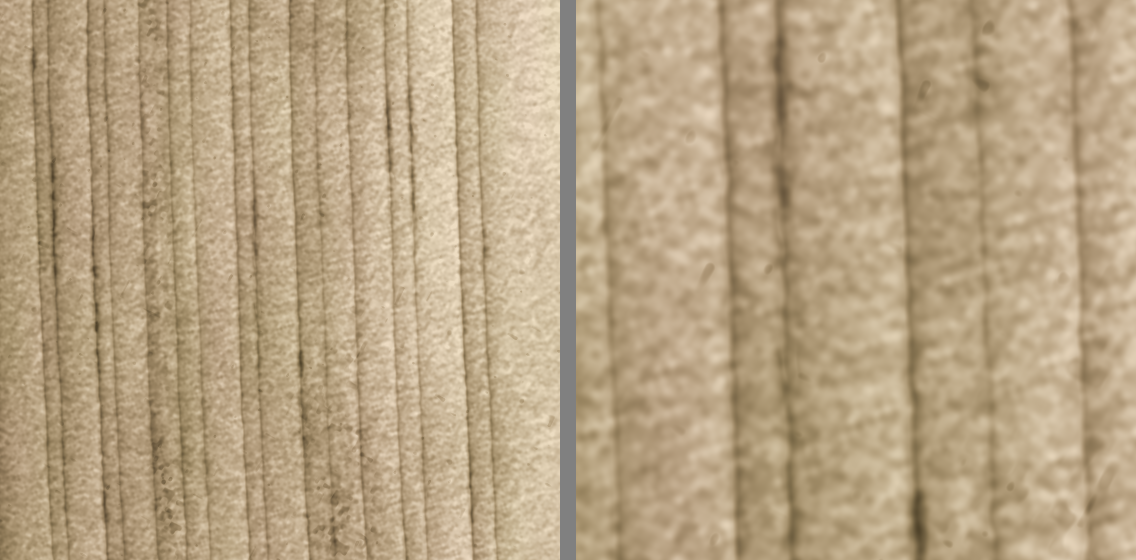
Left, the full canvas; right, a detail of the centre.
Write a three.js fragment shader that draws this texture.

```glsl
// Weathered tan surface with long, slightly leaning grooves that split it into
// uneven rounded bands. A loop accumulates the band edges; embossed noise adds
// the fibrous grain, wrinkles the smooth right side and spots the dirt.

varying vec2 vUv;

float hash(vec2 p) {
  return fract(sin(dot(p, vec2(127.1, 311.7))) * 43758.5453);
}

float noise(vec2 p) {
  vec2 i = floor(p);
  vec2 f = fract(p);
  f = f * f * (3.0 - 2.0 * f);
  return mix(mix(hash(i), hash(i + vec2(1.0, 0.0)), f.x),
             mix(hash(i + vec2(0.0, 1.0)), hash(i + vec2(1.0, 1.0)), f.x), f.y);
}

// Slope of the noise towards the light, centred on zero
float emboss(vec2 p) {
  return noise(p) - noise(p + vec2(0.45, -0.5));
}

float bump(float x, float center, float width) {
  float d = (x - center) / width;
  return exp(-d * d);
}

void main() {
  // Grooves lean to the right as they go down
  float down = 1.0 - vUv.y;
  float s = vUv.x - 0.036 * pow(max(down, 0.0), 1.4);
  s += 0.004 * (noise(vec2(s * 9.0, vUv.y * 7.0)) - 0.5);
  s += 0.0025 * (noise(vUv * vec2(60.0, 75.0)) - 0.5);

  // Bands: thin dark line, soft shadow to its right, pale lip to its left
  float edge = 0.0;
  float line = 0.0;
  float shadow = 0.0;
  float lip = 0.0;
  float stain = 0.0;
  float bandTone = 0.5;
  for (int i = 0; i < 16; i++) {
    float k = float(i);
    edge += 0.046 + 0.001 * k + 0.022 * cos(2.618 * (k - 2.0));
    float d = s - edge;
    float right = smoothstep(-0.0025, 0.0025, d);
    float wear = noise(vec2(k * 5.7 + 3.0, vUv.y * 9.0));
    float crumble = noise(vec2(k * 7.3, vUv.y * 60.0));
    float depth = 0.62 + 0.38 * hash(vec2(k, 4.0));
    line += bump(d, 0.0, 0.003 + 0.0025 * wear) * depth * (0.5 + 0.45 * wear + 0.35 * crumble);
    shadow += right * exp(-max(d, 0.0) / 0.016) * depth;
    lip += (1.0 - right) * exp(min(d, 0.0) / 0.012) * (0.5 + noise(vec2(k * 3.1, vUv.y * 45.0)));
    stain += bump(d, 0.002, 0.006) * smoothstep(0.6, 0.85, wear) * step(0.75, depth);
    bandTone = mix(bandTone, hash(vec2(k, 9.0)), right);
  }

  // Rotated domain keeps the grain off the canvas axes
  vec2 grainUv = mat2(0.88, 0.47, -0.47, 0.88) * vUv;
  float grain = 0.38 * emboss(grainUv * 125.0)
              + 0.26 * (noise(grainUv * vec2(75.0, 62.0)) - 0.5)
              + 0.34 * (noise(grainUv * 190.0 + 20.0) - 0.5);
  float clouds = noise(vUv * vec2(9.0, 5.0) + 3.0) - 0.5;

  // Wavy wrinkles over the smooth right side
  float smoothSide = smoothstep(0.83, 0.95, s);
  vec2 bend = vec2(noise(vUv * 30.0), noise(vUv * 30.0 + 50.0));
  float wrinkles = emboss(vUv * vec2(46.0, 78.0) + 2.4 * bend);

  // Dirt gathers in one narrow strip and towards the bottom centre
  float strip = bump(s, 0.268, 0.028);
  float dirtZone = strip * (0.7 + 0.3 * down)
                 + 0.9 * bump(s, 0.57, 0.07) * smoothstep(0.45, 0.9, down)
                 + 0.4 * bump(s, 0.62, 0.02);
  float dirt = smoothstep(0.45, 0.8, noise(grainUv * vec2(125.0, 100.0) + 40.0))
             * smoothstep(0.2, 0.7, noise(grainUv * vec2(34.0, 26.0) + 8.0)) * dirtZone;
  float streaks = dirtZone * (noise(vec2(s * 120.0, vUv.y * 14.0)) - 0.6)
                + 1.3 * strip * (noise(vec2(s * 100.0, vUv.y * 2.5)) - 0.5);
  float flecks = stain * smoothstep(0.3, 0.7, noise(vec2(s * 110.0, vUv.y * 60.0)));
  float specks = smoothstep(0.91, 0.98, noise(grainUv * 64.0 + 70.0));

  // Light rises to the right, with a dim lower left rim
  float light = 0.68 + 0.12 * s + 0.1 * smoothstep(0.6, 0.75, s)
              + 0.18 * smoothstep(0.84, 0.97, s);
  light -= 0.6 * exp(-vUv.x / 0.026) * (0.3 + 0.7 * down);
  light -= 0.2 * strip + 0.1 * bump(s, 0.58, 0.06);
  light += 0.26 * (bandTone - 0.5) * (1.0 - smoothSide) + 0.26 * clouds;
  light += 0.24 * lip - 0.44 * shadow - 0.46 * line;
  light += grain * (1.0 - 0.25 * smoothSide) + 0.36 * wrinkles * smoothSide;
  light += 0.4 * streaks - 0.6 * dirt - 0.55 * flecks - 0.3 * specks;
  light = clamp(light, -0.8, 1.35);

  // Tan ramp, warmer in its middle, turning to soot in the deepest marks
  vec3 brown = vec3(0.54, 0.46, 0.33);
  vec3 cream = vec3(0.83, 0.76, 0.65);
  vec3 soot = vec3(0.26, 0.21, 0.13);
  vec3 color = light > 0.0 ? mix(brown, cream, light) : mix(brown, soot, -light);
  color -= max(light * (1.0 - light), 0.0) * vec3(0.0, 0.045, 0.09);

  // Slight drift between rosy and yellowish tan
  float hue = noise(vec2(s * 16.0, vUv.y * 5.0) + 30.0) - 0.5;
  color += hue * vec3(0.012, -0.004, 0.018);
  gl_FragColor = vec4(color, 1.0);
}
```
